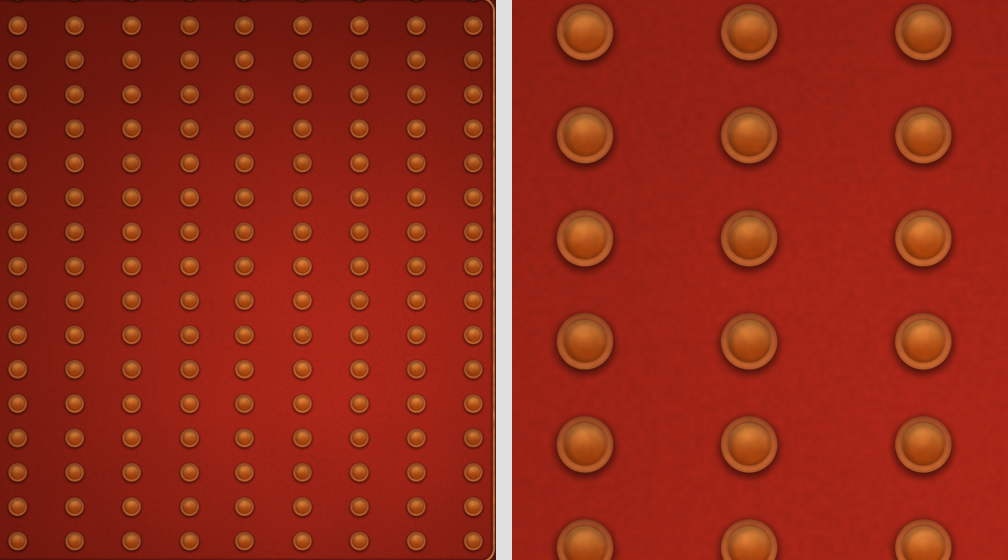
Left, the full canvas; right, a detail of the centre.
Write a Shadertoy shader that draws this pattern.

```glsl
// Red lacquered panel with a grid of domed copper studs and a thin gilt edge at the right.

// Lengths are fractions of the canvas height.
#define STUD_PITCH vec2(0.1017, 0.06137)
#define STUD_ORIGIN vec2(0.0316, 0.0339)
#define STUD_RADIUS 0.0168
#define CAP_RADIUS 0.0127
#define SEAM_SHIFT 0.0020
#define EDGE_INSET 0.0055
#define EDGE_WIDTH 0.0036
#define CORNER_RADIUS 0.0220
#define GRAIN 0.055
#define RED_DARK vec3(0.33, 0.065, 0.035)
#define RED_LIGHT vec3(0.665, 0.146, 0.092)
#define GILT vec3(0.80, 0.47, 0.24)

float hash(vec2 p) {
    p = fract(p * vec2(0.1031, 0.1137));
    p += dot(p, p.yx + 33.33);
    return fract((p.x + p.y) * p.x * 7.31);
}

vec2 gradientAt(vec2 cell) {
    float angle = 6.2832 * hash(cell);
    return vec2(cos(angle), sin(angle));
}

float gradientNoise(vec2 p) {
    vec2 i = floor(p), f = fract(p);
    vec2 u = f * f * f * (f * (f * 6.0 - 15.0) + 10.0);
    vec2 e = vec2(0.0, 1.0);
    float a = dot(gradientAt(i), f);
    float b = dot(gradientAt(i + e.yx), f - e.yx);
    float c = dot(gradientAt(i + e.xy), f - e.xy);
    float d = dot(gradientAt(i + e.yy), f - e.yy);
    return mix(mix(a, b, u.x), mix(c, d, u.x), u.y);
}

// Coverage of the inside of a distance field, softened by w.
float fill(float d, float w) {
    return 1.0 - smoothstep(-w, w, d);
}

float roundedBox(vec2 p, vec2 halfSize, float radius) {
    vec2 q = abs(p) - halfSize + radius;
    return length(max(q, 0.0)) + min(max(q.x, q.y), 0.0) - radius;
}

// Offset from the nearest stud centre; the two middle columns lean apart from the seam.
vec2 studOffset(vec2 p, out vec2 id) {
    vec2 g = (p - STUD_ORIGIN) / STUD_PITCH;
    id = floor(g + 0.5);
    vec2 local = (g - id) * STUD_PITCH;
    local.x -= SEAM_SHIFT * (float(id.x == 3.0) - float(id.x == 4.0));
    return local;
}

vec3 drawStud(vec3 ground, vec2 q, vec2 id, float light, float grain, float px) {
    float r = length(q);
    vec2 dir = q / max(r, 1e-5);

    // Contact shadow, heavier below
    float shadow = 1.0 - smoothstep(0.012, 0.0225, length(q + vec2(0.0, 0.0018)));
    vec3 col = ground * (1.0 - 0.62 * shadow);

    // Raised rim
    vec3 rim = mix(vec3(0.60, 0.28, 0.14), vec3(0.74, 0.37, 0.17), 0.5 - 0.5 * dir.y);
    float crest = 1.0 - abs(r - 0.0146) / 0.0026;
    rim *= 0.84 + 0.20 * clamp(crest, 0.0, 1.0);

    // Domed cap, lit from above
    vec2 n = q / CAP_RADIUS;
    vec3 cap = mix(vec3(0.64, 0.25, 0.05), vec3(0.76, 0.44, 0.20), smoothstep(-0.7, 0.9, n.y));
    cap += vec3(0.10, 0.08, 0.04) * exp(-5.0 * dot(n - vec2(-0.12, 0.35), n - vec2(-0.12, 0.35)));
    cap *= 1.0 - 0.20 * smoothstep(0.65, 1.0, length(n + vec2(-0.08, 0.05)));

    vec3 metal = mix(rim, cap, fill(r - CAP_RADIUS, px));
    metal *= mix(0.83, 1.02, light) * (0.97 + 0.06 * hash(id + 7.0)) * (1.0 + grain);
    return mix(col, metal, fill(r - STUD_RADIUS, px));
}

void mainImage(out vec4 fragColor, in vec2 fragCoord) {
    vec2 p = fragCoord / iResolution.y;
    float aspect = iResolution.x / iResolution.y;
    float px = 0.8 / iResolution.y;

    // Broad glow, right of centre and below the middle
    vec2 g = vec2(p.x / aspect, p.y) - vec2(0.67, 0.37);
    float light = exp(-1.85 * g.x * g.x - 3.1 * g.y * g.y);

    // Lacquer with fine grain and faint blotches
    float grain = GRAIN * (gradientNoise(p * 230.0) + 0.6 * gradientNoise(p * 110.0 + 19.0));
    float blotch = 0.035 * gradientNoise(p * 9.0 + 3.0);
    vec3 col = mix(RED_DARK, RED_LIGHT, light) * (1.0 + grain + blotch);

    // Studs
    vec2 id;
    vec2 q = studOffset(p, id);
    col = drawStud(col, q, id, light, grain, px);

    // Rounded panel edge; the left side lies beyond the canvas
    vec2 halfSize = vec2(aspect - EDGE_INSET, 0.5015);
    float d = roundedBox(p - vec2(0.0, 0.5), halfSize, CORNER_RADIUS);
    col *= 1.0 - 0.35 * smoothstep(-0.007, 0.0, d);
    float wear = 0.90 + 0.25 * gradientNoise(p * 60.0);
    col = mix(col, GILT * wear, smoothstep(-px, px, d));
    col = mix(col, vec3(0.30, 0.09, 0.04), smoothstep(-px, px, d - EDGE_WIDTH));

    fragColor = vec4(clamp(col, 0.0, 1.0), 1.0);
}
```
